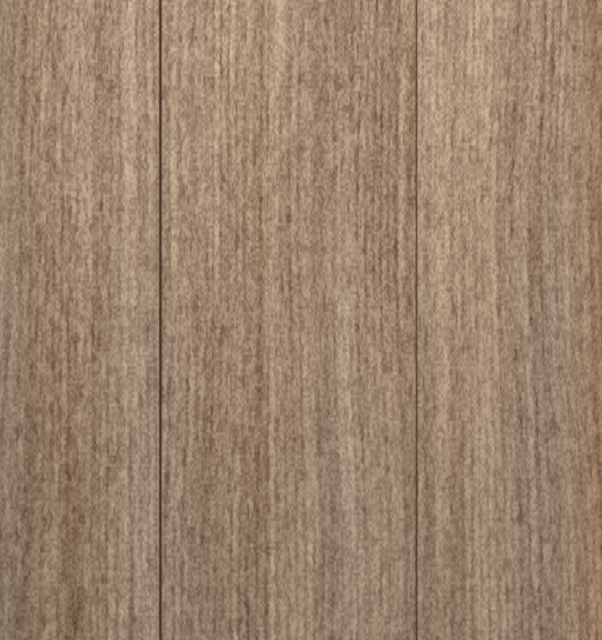
Give the GLSL for this texture, as a Shadertoy shader.

```glsl
// Brown wood planks with long vertical grain, fine pores and two dark seams

float hash(vec2 p) {
    vec3 q = fract(p.xyx * vec3(0.1031, 0.1030, 0.0973));
    q += dot(q, q.yzx + 33.33);
    return fract((q.x + q.y) * q.z);
}

float noise(vec2 p) {
    vec2 i = floor(p), f = fract(p);
    f = f * f * (3.0 - 2.0 * f);
    return mix(mix(hash(i), hash(i + vec2(1, 0)), f.x),
               mix(hash(i + vec2(0, 1)), hash(i + vec2(1, 1)), f.x), f.y);
}

// Value noise centred on zero
float grain(vec2 p, vec2 frequency) {
    return noise(p * frequency + 40.0) - 0.5;
}

float woodTone(vec2 p, float plankId) {
    p += vec2(3.7, 5.3) * plankId;

    // Slow bends of the fibres
    p.x += 0.030 * grain(p, vec2(2.5, 1.5)) + 0.006 * grain(p, vec2(8.0, 4.0));

    // Tiny sideways jitter roughens the line edges
    vec2 rough = p + vec2(0.0025 * grain(p, vec2(200.0, 170.0)), 0.0);

    float bands = grain(p, vec2(14.0, 0.6));
    float streaks = grain(rough, vec2(42.0, 0.9));

    // Growth lines at an uneven spacing, fading in and out along their length
    float phase = 450.0 * rough.x + 7.0 * grain(p, vec2(22.0, 0.8));
    float strength = 0.35 + 1.3 * noise(p * vec2(30.0, 3.0));
    float lines = (0.5 - pow(0.5 + 0.5 * sin(phase), 2.0)) * strength;

    float threads = grain(rough, vec2(120.0, 2.5));
    float fibres = grain(rough, vec2(220.0, 40.0));
    float speckle = grain(p, vec2(290.0, 210.0));

    // Short dark pores, denser in the dark bands
    float pores = smoothstep(0.15, 0.45, grain(rough, vec2(190.0, 60.0)) - 0.3 * bands);

    return 0.69 + 0.24 * bands + 0.22 * streaks + 0.15 * lines + 0.26 * threads
         + 0.30 * fibres + 0.40 * speckle - 0.20 * pores;
}

void mainImage(out vec4 fragColor, in vec2 fragCoord) {
    vec2 uv = fragCoord / iResolution.xy;
    vec2 p = fragCoord / iResolution.x;
    float pixel = 1.0 / iResolution.x;

    // Plank layout
    float plankWidth = 0.4254;
    float plank = (p.x + 0.159) / plankWidth;
    float plankId = floor(plank);
    float seamId = floor(plank + 0.5);
    float seamOffset = (plank - seamId) * plankWidth;
    float seamDistance = abs(seamOffset);

    // Wood colour, slightly greyer in some streaks
    float tone = woodTone(p, plankId);
    vec3 color = mix(vec3(0.39, 0.29, 0.22), vec3(0.71, 0.62, 0.53), tone);
    color += vec3(-0.008, 0.0, 0.016) * grain(p + plankId, vec2(16.0, 1.2));

    // Light from above the middle, warmer and dimmer toward the right
    vec2 toLight = (uv - vec2(0.48, 0.95)) * vec2(1.9, 1.4);
    color *= 0.91 + 0.09 * uv.y + 0.12 * exp(-dot(toLight, toLight));
    color *= mix(vec3(1.0), vec3(0.95, 0.90, 0.84), smoothstep(0.91, 1.02, uv.x));
    color *= 1.0 - 0.07 * smoothstep(0.10, 0.0, uv.x);

    // Seams: every second one is thinner and softer
    float thin = 1.0 - mod(seamId, 2.0);
    float halfWidth = mix(0.0020, 0.0014, thin);
    float line = 1.0 - smoothstep(halfWidth - pixel, halfWidth + pixel, seamDistance);
    color *= 1.0 - 0.12 * exp(-seamDistance / 0.004);
    color += 0.03 * exp(-pow((seamOffset - 0.006) / 0.003, 2.0));
    color = mix(color, vec3(0.23, 0.17, 0.13), line * mix(0.85, 0.60, thin));

    fragColor = vec4(clamp(color, 0.0, 1.0), 1.0);
}
```
